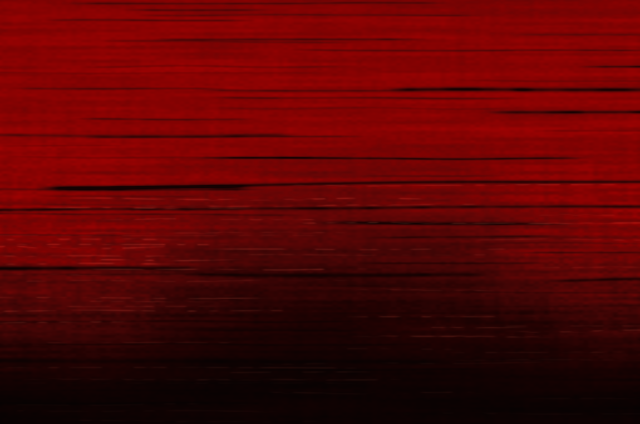
Reproduce this texture procedurally as a Shadertoy shader.

```glsl
// Dark red lacquered wood: a red-to-black shade with a low, off-centre shadow,
// stretched value noise for the horizontal grain, long cracks at set heights,
// then scattered hairlines and pale worn ridges placed by hashes in a loop.

float hash(vec2 p) {
    p = fract(p * vec2(0.1031, 0.1130));
    p += dot(p, p.yx + 33.33);
    return fract((p.x + p.y) * p.x * 19.7);
}

float noise(vec2 p) {
    vec2 cell = floor(p), f = fract(p);
    f = f * f * (3.0 - 2.0 * f);
    float low = mix(hash(cell), hash(cell + vec2(1, 0)), f.x);
    float high = mix(hash(cell + vec2(0, 1)), hash(cell + vec2(1, 1)), f.x);
    return mix(low, high, f.y);
}

// Soft horizontal line at height y, tapering out at both ends of span.
float streak(vec2 uv, float y, vec2 span, float halfWidth) {
    float d = (uv.y - y) / halfWidth;
    float ends = smoothstep(span.x - 0.02, span.x + 0.04, uv.x)
               * (1.0 - smoothstep(span.y - 0.05, span.y + 0.02, uv.x));
    return exp(-d * d) * ends;
}

// Streak with a wavering height and a ragged, uneven depth.
float crack(vec2 uv, float y, vec2 span, float halfWidth) {
    float waver = 0.005 * (noise(vec2(uv.x * 7.0, y * 91.0)) - 0.5);
    float ragged = 0.6 + 0.5 * noise(vec2(uv.x * 38.0, y * 57.0));
    return streak(uv, y + waver, span, halfWidth) * ragged;
}

// Red level of the bare surface, lifted towards the left and right sides.
float surfaceShade(vec2 uv) {
    float lift = 0.15 * (1.0 - smoothstep(0.0, 0.5, uv.x))
               + 0.14 * smoothstep(0.68, 1.0, uv.x);
    lift *= smoothstep(-0.1, 0.35, uv.y);
    float cloud = 0.06 * (noise(uv * vec2(6.0, 5.0)) - 0.5);
    float shade = 0.05 + 0.49 * smoothstep(0.05, 0.75, uv.y + lift + cloud);
    return shade * (1.0 - 0.08 * smoothstep(0.9, 1.0, uv.y));
}

// Multiplier around one: broad bands, fine fibres, pores and a faint weave.
float grain(vec2 uv) {
    float bands = noise(vec2(uv.x * 2.5, uv.y * 42.0)) - 0.5;
    float fibres = noise(vec2(uv.x * 6.0 + 9.0, uv.y * 125.0)) - 0.5;
    float pores = noise(uv * vec2(130.0, 165.0)) - 0.5;
    float weave = noise(vec2(uv.x * 75.0, uv.y * 7.0)) - 0.5;
    float rough = 1.0 - smoothstep(0.2, 0.75, uv.y);
    return 1.0 + bands * mix(0.12, 0.30, rough) + fibres * mix(0.16, 0.38, rough)
               + pores * mix(0.08, 0.25, rough) + weave * mix(0.05, 0.16, rough);
}

float longCracks(vec2 uv) {
    float c = 0.0;
    // Upper part
    c += 0.45 * crack(uv, 0.976, vec2(0.20, 0.42), 0.003);
    c += 0.50 * crack(uv, 0.907, vec2(0.25, 0.66), 0.003);
    c += 0.75 * crack(uv, 0.842, vec2(0.91, 1.10), 0.003);
    c += 1.00 * crack(uv, 0.789, vec2(0.61, 1.10), 0.005);
    c += 0.45 * crack(uv, 0.787, vec2(0.32, 0.62), 0.003);
    c += 0.90 * crack(uv, 0.736, vec2(0.77, 1.10), 0.004);
    c += 0.55 * crack(uv, 0.681, vec2(-0.1, 0.46), 0.004);
    c += 0.80 * crack(uv, 0.627, vec2(0.31, 0.91), 0.003);
    // Middle
    float rise = 0.557 + 0.014 * smoothstep(0.1, 0.75, uv.x);
    c += 0.75 * streak(uv, rise, vec2(0.07, 1.10), 0.004);
    c += 0.75 * crack(uv, 0.557, vec2(0.07, 0.40), 0.006);
    c += 0.80 * crack(uv, 0.504 + 0.009 * uv.x, vec2(-0.1, 1.10), 0.004);
    c += 0.65 * crack(uv, 0.473, vec2(0.50, 0.86), 0.004);
    c += 0.50 * crack(uv, 0.441, vec2(0.58, 0.87), 0.003);
    // Lower part
    c += 0.95 * crack(uv, 0.367, vec2(-0.1, 0.30), 0.005);
    c += 0.70 * crack(uv, 0.352, vec2(0.30, 0.76), 0.005);
    c += 0.85 * crack(uv, 0.340, vec2(0.86, 1.10), 0.004);
    c += 0.60 * crack(uv, 0.148, vec2(-0.1, 0.70), 0.006);
    return c;
}

void mainImage(out vec4 fragColor, in vec2 fragCoord) {
    vec2 uv = fragCoord / iResolution.xy;
    float shade = surfaceShade(uv);
    float dark = longCracks(uv);
    float ridge = 0.0;

    // Scattered hairlines, and pale ridges kept to the worn lower half
    for (int i = 0; i < 44; i++) {
        float id = float(i) + 1.0;
        float y = (id - 0.5 + 0.8 * (hash(vec2(id, 3.0)) - 0.5)) / 44.0;
        float start = 1.2 * hash(vec2(id, 17.0)) - 0.3;
        vec2 span = vec2(start, start + 0.2 + 0.5 * hash(vec2(id, 29.0)));
        float depth = 0.15 + 0.35 * hash(vec2(id, 41.0));
        dark += depth * crack(uv, y, span, 0.0028);
        ridge += crack(uv, 0.53 * y + 0.005, span, 0.0022) * depth;
    }

    // Left-hand bright fibres and glints along the lower lips of two cracks
    for (int i = 0; i < 4; i++)
        ridge += 0.45 * crack(uv, 0.378 + 0.019 * float(i), vec2(-0.1, 0.27), 0.0025);
    ridge += 0.35 * crack(uv, 0.563, vec2(0.45, 1.10), 0.002);
    ridge += 0.40 * crack(uv, 0.228, vec2(0.62, 0.82), 0.002);

    float broken = smoothstep(0.3, 0.75, noise(uv * vec2(60.0, 90.0)));
    ridge *= broken * (0.35 + 0.65 * smoothstep(0.05, 0.3, uv.y));

    float red = shade * grain(uv) * (1.0 - 0.85 * min(dark, 1.0));
    vec3 color = vec3(red, 0.008 + 0.012 * smoothstep(0.1, 0.3, red)
                               * (1.0 - smoothstep(0.38, 0.52, red)), 0.0);
    color.b = color.g;
    color += ridge * vec3(0.30, 0.15, 0.11);
    fragColor = vec4(clamp(color, 0.0, 1.0), 1.0);
}
```
